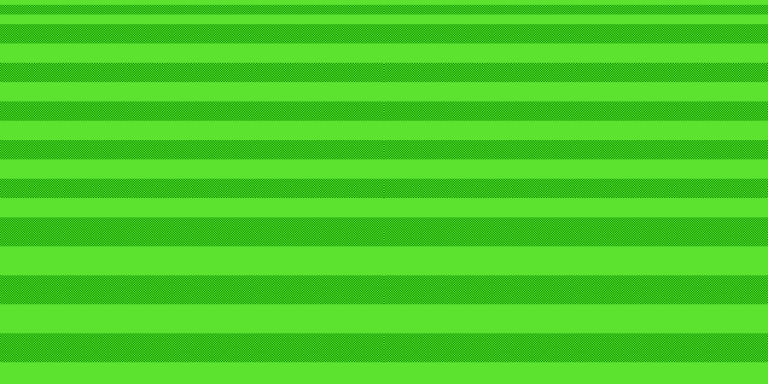
A Shadertoy shader for this pattern:

```glsl
// Horizontal green bands in three widths, each dark band a fine checker dither.

const float ROWS = 318.0;                     // dither cells down the canvas
const vec3 LIGHT_GREEN = vec3(0.36, 0.89, 0.19);
const vec3 DARK_GREEN = vec3(0.04, 0.57, 0.0);

// Integral of a +1/-1 alternation of unit cells, mirrored about zero.
// The mirror leaves two equal cells side by side at the seam.
float alternationIntegral(float x) {
    return sign(x) * (1.0 - abs(mod(abs(x), 2.0) - 1.0));
}

// Alternation averaged over a window of the given width.
float alternation(float x, float window) {
    float h = 0.5 * window;
    return (alternationIntegral(x + h) - alternationIntegral(x - h)) / window;
}

// Share of a window around y that lies inside [start, start + width].
float intervalCoverage(float y, float start, float width, float window) {
    float h = 0.5 * window;
    float overlap = min(start + width, y + h) - max(start, y - h);
    return clamp(overlap / window, 0.0, 1.0);
}

// A run of equal bands separated by gaps of the same width.
float bandRun(float y, float start, float width, float count, float window) {
    float nearest = floor((y - start - 0.5 * width) / (2.0 * width) + 0.5);
    float index = clamp(nearest, 0.0, count - 1.0);
    return intervalCoverage(y, start + 2.0 * width * index, width, window);
}

// Thin band at the top, medium bands below it, wide bands at the bottom.
float bandCoverage(float y, float window) {
    return bandRun(y, 4.0, 8.0, 1.0, window)
         + bandRun(y, 20.0, 16.0, 5.0, window)
         + bandRun(y, 180.0, 24.0, 3.0, window);
}

void mainImage(out vec4 fragColor, in vec2 fragCoord) {
    // Cell coordinates: across from the central seam, down from the top
    float window = ROWS / iResolution.y;
    vec2 cell = vec2(fragCoord.x - 0.5 * iResolution.x, iResolution.y - fragCoord.y) * window;

    // Checker dither, box filtered on both axes
    float checker = alternation(cell.x, window) * alternation(cell.y, window);
    vec3 dither = mix(DARK_GREEN, LIGHT_GREEN, 0.5 + 0.5 * checker);

    // Dithered bands over the light ground
    float bands = bandCoverage(cell.y, window);
    fragColor = vec4(mix(LIGHT_GREEN, dither, bands), 1.0);
}
```
